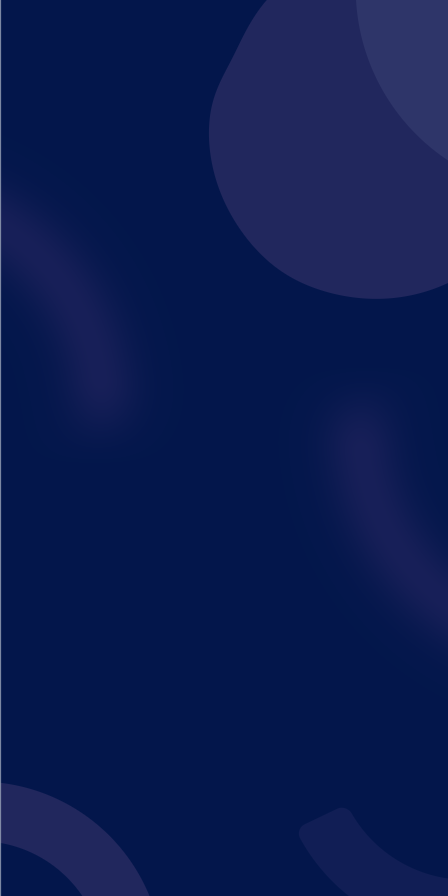
Reproduce this background procedurally as a Shadertoy shader.

```glsl
// Deep navy backdrop with a violet blob, ring segments and two blurred arcs.
#define NAVY vec3(0.012, 0.088, 0.295)
#define VIOLET vec3(0.130, 0.152, 0.365)
#define LILAC vec3(0.180, 0.208, 0.410)
#define ARC_TINT vec3(0.066, 0.118, 0.332)
#define GLOW_TINT vec3(0.092, 0.122, 0.345)
#define EDGE_TINT vec3(0.60, 0.64, 0.72)
#define GLOW_WIDTH 0.083
#define GLOW_FADE 0.10
#define CORNER 0.024

float bump(float x, float width) {
    x /= width;
    return exp(-x * x);
}

// Antialiased coverage of a signed distance
float cover(float d, float pixel) {
    return clamp(0.5 - d / pixel, 0.0, 1.0);
}

float ring(vec2 p, float radius, float halfWidth) {
    return abs(length(p) - radius) - halfWidth;
}

// Circle with a gently waved left side
float blob(vec2 p) {
    float angle = atan(p.y, -p.x);
    float wave = 0.010 * bump(angle - 0.98, 0.20)
               - 0.014 * bump(angle - 0.47, 0.25)
               + 0.004 * bump(angle + 0.98, 0.30);
    return length(p) - 0.375 - wave;
}

// Ring cut along a radial line, with rounded corners
float cutRing(vec2 p, float radius, float halfWidth, vec2 cutNormal) {
    vec2 q = vec2(ring(p, radius, halfWidth), dot(p, cutNormal)) + CORNER;
    return min(max(q.x, q.y), 0.0) + length(max(q, 0.0)) - CORNER;
}

// Blurred arc; the side value is positive where the arc exists
float arcGlow(vec2 p, float radius, float side) {
    return bump(length(p) - radius, GLOW_WIDTH)
         * smoothstep(-GLOW_FADE, GLOW_FADE, side);
}

void mainImage(out vec4 fragColor, in vec2 fragCoord) {
    // The canvas spans 1 by 2 units
    vec2 p = fragCoord / iResolution.xy * vec2(1.0, 2.0);
    float pixel = 2.0 / iResolution.y;
    vec3 color = NAVY;

    // Soft arcs
    float glow = arcGlow(p - vec2(-0.247, 1.089), 0.474, p.y - 1.057)
               + arcGlow(p - vec2(1.302, 1.049), 0.497, 1.089 - p.y);
    color = mix(color, GLOW_TINT, min(glow, 1.0));

    // Blob and its lighter overlap in the upper right
    color = mix(color, VIOLET, cover(blob(p - vec2(0.841, 1.708)), pixel));
    float overlap = length(p - vec2(1.255, 2.026)) - 0.461;
    color = mix(color, LILAC, cover(overlap, pixel));

    // Ring in the lower left
    float corner = ring(p - vec2(-0.047, -0.156), 0.345, 0.0664);
    color = mix(color, VIOLET, cover(corner, pixel));

    // Rounded arc in the lower right
    vec2 cutNormal = normalize(vec2(-0.43, 0.90));
    float arc = cutRing(p - vec2(1.042, 0.333), 0.3607, 0.0638, cutNormal);
    color = mix(color, ARC_TINT, cover(arc, pixel));

    // Hairline along the left border
    color = mix(color, EDGE_TINT, 0.8 * cover(p.x - 0.0025, pixel));

    fragColor = vec4(color, 1.0);
}
```
